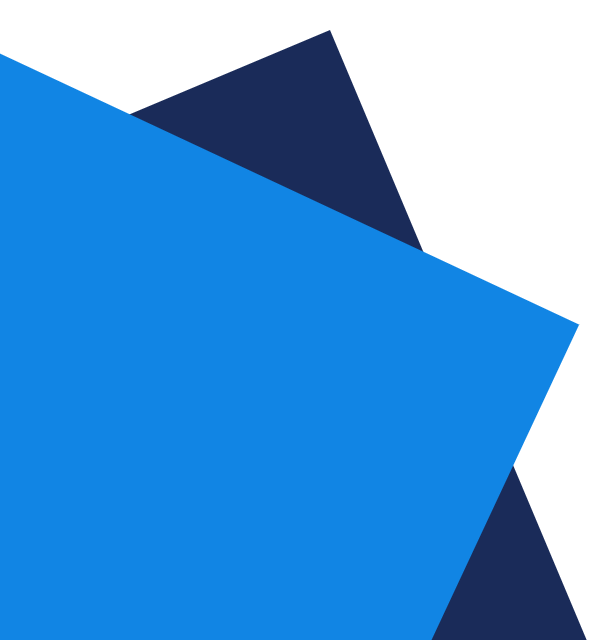
Give the GLSL for this background, as a Shadertoy shader.

```glsl
const vec3 WHITE = vec3(1.0);
const vec3 NAVY = vec3(0.10, 0.17, 0.35);
const vec3 BLUE = vec3(0.065, 0.522, 0.896);

// Signed distance to a large sheet whose upper right corner is given
float sheetDistance(vec2 p, vec2 corner, float tilt) {
    vec2 axis = vec2(cos(tilt), sin(tilt));
    vec2 offset = p - corner;
    vec2 local = vec2(dot(offset, axis), dot(offset, vec2(-axis.y, axis.x)));
    return max(local.x, local.y);
}

// Lays a colour over the base with an edge one pixel wide
vec3 paint(vec3 base, vec3 color, float dist, float pixel) {
    return mix(base, color, clamp(0.5 - dist / pixel, 0.0, 1.0));
}

void mainImage(out vec4 fragColor, in vec2 fragCoord) {
    // Canvas height is one unit
    float pixel = 1.0 / iResolution.y;
    vec2 p = fragCoord * pixel;

    // Back sheet, then front sheet
    float back = sheetDistance(p, vec2(0.5156, 0.9531), radians(22.82));
    float front = sheetDistance(p, vec2(0.9049, 0.4928), radians(-25.08));

    vec3 color = paint(WHITE, NAVY, back, pixel);
    color = paint(color, BLUE, front, pixel);
    fragColor = vec4(color, 1.0);
}
```
